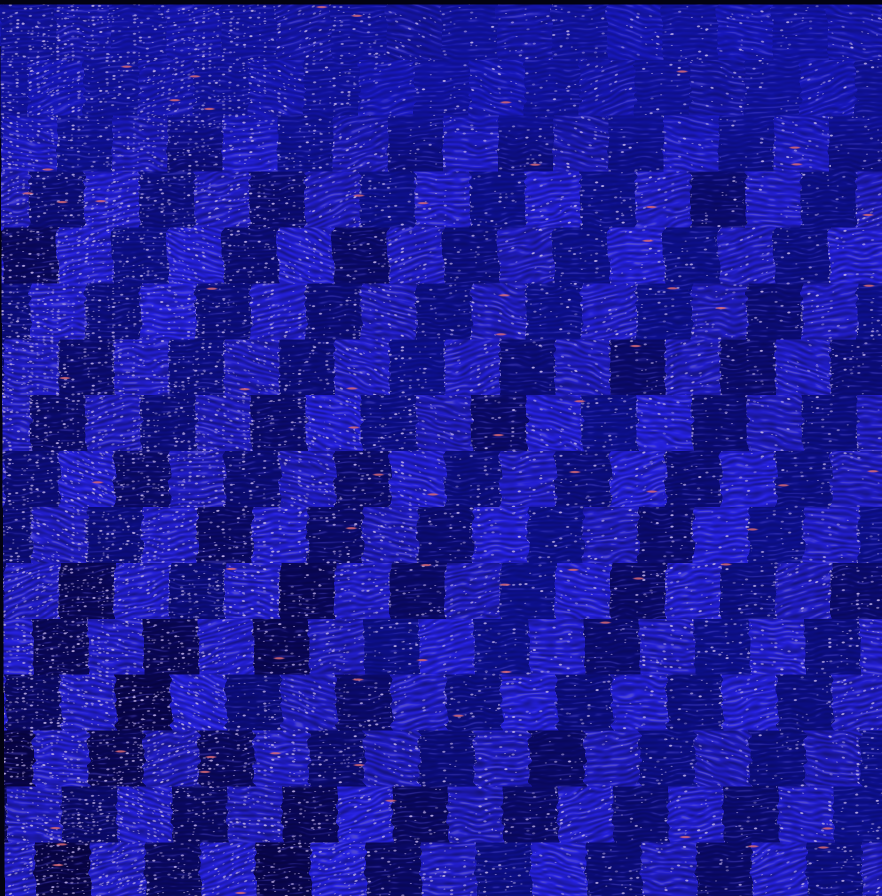
This pattern is drawn by a WebGL 2 fragment shader. Its source:

```glsl
#version 300 es
precision highp float;
// Woven cloth of stepped light and dark blue blocks with wavy threads and pale flecks.

#define BLOCKS vec2(16.0, 16.03)  // blocks across and down
#define ROW_STEP 0.5              // sideways shift per row, in blocks
#define ROW_START 1.63            // left edge of the first light block
#define LEAN 0.12                 // slow sideways drift over the height
#define LIGHT_THREADS 9.0         // threads per light block
#define DARK_THREADS 11.0         // threads per dark block
#define SPECK_GRID vec2(8.0, 15.0)
#define FLECK_GRID vec2(1.5, 6.0)
#define FLECK_CHANCE 0.045
#define TOP_EDGE 0.9948

uniform vec2 u_resolution;
out vec4 outColor;

const vec3 LIGHT = vec3(0.125, 0.11, 0.745);
const vec3 MIDDLE = vec3(0.07, 0.075, 0.63);
const vec3 DARK = vec3(0.05, 0.06, 0.53);
const vec3 DEEP = vec3(0.03, 0.015, 0.27);
const vec3 SHEEN = vec3(0.34, 0.31, 0.79);
const vec3 SPECK = vec3(0.74, 0.68, 0.90);
const vec3 FLECK = vec3(0.86, 0.42, 0.46);
const vec3 BORDER = vec3(0.01, 0.01, 0.07);

float hash(vec2 p) {
    return fract(sin(dot(p, vec2(127.1, 311.7))) * 43758.5453);
}

float noise(vec2 p) {
    vec2 i = floor(p), f = fract(p);
    f = f * f * (3.0 - 2.0 * f);
    return mix(mix(hash(i), hash(i + vec2(1, 0)), f.x),
               mix(hash(i + vec2(0, 1)), hash(i + vec2(1, 1)), f.x), f.y);
}

// Scattered short dashes: one jittered ellipse in some of the grid sites
float dashes(vec2 p, float chance, vec2 radius, float seed) {
    vec2 site = floor(p) + seed;
    vec2 jitter = vec2(hash(site + 3.7), hash(site + 8.3)) - 0.5;
    vec2 d = (fract(p) - 0.5 - jitter * (1.0 - 2.0 * radius)) / radius;
    return step(hash(site), chance) * (1.0 - smoothstep(0.45, 1.0, length(d)));
}

vec3 cloth(vec2 uv) {
    // Block layout: each row steps sideways, with ragged vertical edges
    vec2 p = uv * BLOCKS + vec2(0.0, 0.04);
    float row = floor(p.y);
    float ragged = 0.08 * (noise(vec2(row, p.y * 11.0)) - 0.5);
    float x = p.x - ROW_START - ROW_STEP * row + LEAN * uv.y + ragged;
    vec2 block = vec2(floor(x), row);
    bool isLight = mod(block.x, 2.0) < 0.5;
    float tone = hash(block + 40.0);
    float side = abs(fract(x) - 0.5);

    // Base tone: darkest at lower left, nearly even at the top
    float lowerLeft = (1.0 - uv.x) * (1.0 - uv.y);
    float depth = clamp(0.05 + 0.85 * lowerLeft + 0.75 * (tone - 0.5), 0.0, 1.0);
    vec3 base = isLight ? LIGHT * (0.93 + 0.14 * tone) : mix(DARK, DEEP, depth);
    float fade = smoothstep(0.78, 0.91, uv.y);
    base = mix(base, MIDDLE * (0.92 + 0.16 * tone), 0.8 * fade);

    // Wavy threads, slanted differently in each light block
    float relief = isLight ? mix(1.0, 0.65, fade) : 0.45;
    float slope = isLight ? mix(-0.35, 0.35, hash(block + 11.0)) : 0.04;
    vec2 thread = vec2(p.x, p.y - slope * p.x);
    float count = isLight ? LIGHT_THREADS : DARK_THREADS;
    float bend = 1.3 * noise(thread * vec2(3.0, 4.0));
    float wave = sin(6.2832 * (thread.y * count + bend));
    float grain = noise(thread * vec2(7.0, 24.0));
    base *= 1.0 + relief * (0.16 * wave + 0.28 * (grain - 0.5));
    float sheen = smoothstep(0.2, 1.0, wave) * smoothstep(0.4, 0.9, grain);
    base = mix(base, SHEEN, relief * 0.85 * sheen);

    // Pale specks: denser at the left and along the vertical block edges
    float chance = mix(0.27, 0.09, smoothstep(0.0, 0.65, uv.x));
    chance += 0.25 * smoothstep(0.44, 0.49, side) * (1.0 - fade);
    vec2 speckAt = thread * SPECK_GRID;
    float power = 0.35 + 0.6 * hash(floor(speckAt) + 21.0);
    float speck = dashes(speckAt, chance, vec2(0.32, 0.36), 0.0);
    base = mix(base, SPECK, speck * power);
    float fine = dashes(speckAt * 1.37, chance * 0.8, vec2(0.28, 0.30), 70.0);
    base = mix(base, SPECK, 0.55 * fine);

    // Sparse warm flecks
    float fleck = dashes(p * FLECK_GRID, FLECK_CHANCE, vec2(0.19, 0.16), 150.0);
    base = mix(base, FLECK, 0.85 * fleck);

    // Dark rim along the top and lower left
    float rim = max(step(TOP_EDGE, uv.y), step(uv.x, 0.0055 * (1.0 - uv.y)));
    return mix(base, BORDER, rim);
}

void main() {
    // Four samples per pixel smooth every edge
    vec3 sum = vec3(0.0);
    for (int i = 0; i < 4; i++) {
        vec2 offset = vec2(i & 1, i >> 1) * 0.5 - 0.25;
        sum += cloth((gl_FragCoord.xy + offset) / u_resolution);
    }
    outColor = vec4(sum * 0.25, 1.0);
}
```
